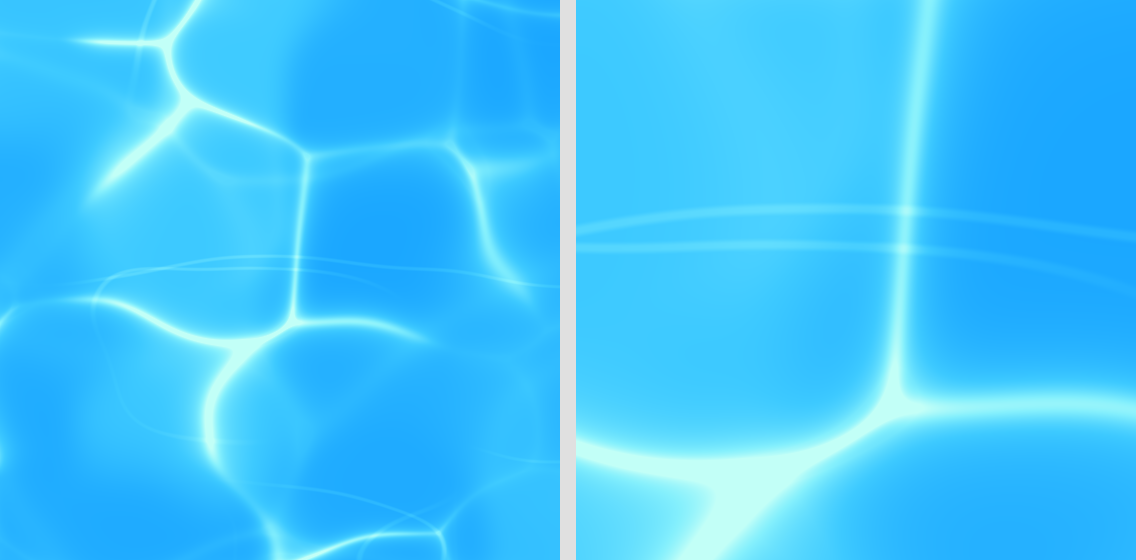
Left: the whole. Right: its middle third, enlarged.
Reproduce this texture procedurally as a Shadertoy shader.

```glsl
// Sunlit pool water: bright caustic ridges, soft glow and faint threads on blue.

const vec3 DEEP_BLUE = vec3(0.09, 0.64, 1.00);
const vec3 SKY_BLUE  = vec3(0.24, 0.79, 1.00);
const vec3 PALE_CYAN = vec3(0.52, 0.94, 0.99);
const vec3 GLINT     = vec3(0.76, 1.00, 0.97);

// Sine-free hash: 2D cell to three values in 0..1
vec3 hash3(vec2 cell) {
    vec3 q = fract(cell.xyx * vec3(0.1031, 0.1030, 0.0973));
    q += dot(q, q.yxz + 33.33);
    return fract((q.xxy + q.yzz) * q.zyx);
}

// Smooth value noise, two independent channels
vec2 noise2(vec2 p) {
    vec2 cell = floor(p);
    vec2 f = fract(p);
    f = f * f * f * (f * (f * 6.0 - 15.0) + 10.0);
    vec2 low  = mix(hash3(cell).xy, hash3(cell + vec2(1, 0)).xy, f.x);
    vec2 high = mix(hash3(cell + vec2(0, 1)).xy, hash3(cell + vec2(1, 1)).xy, f.x);
    return mix(low, high, f.y);
}

vec2 warp(vec2 p, float frequency, float amount) {
    return p + amount * (noise2(p * frequency + 17.0) - 0.5);
}

// Soft Voronoi web: x = wide halo, y = narrow core, z = blended cell tone.
// Counting how many cells share a point gives smooth ridges that swell at joints.
vec3 causticWeb(vec2 p, float haloSharpness, float coreSharpness) {
    vec2 sharpness = vec2(haloSharpness, coreSharpness);
    vec2 home = floor(p);
    vec2 sum = vec2(0.0);
    vec2 sumSquares = vec2(0.0);
    float toneSum = 0.0;
    for (int y = -2; y <= 2; y++) {
        for (int x = -2; x <= 2; x++) {
            vec2 cell = home + vec2(x, y);
            vec3 random = hash3(cell);
            vec2 toSeed = cell + 0.1 + 0.8 * random.xy - p;
            vec2 weight = exp(-sharpness * (dot(toSeed, toSeed) - 0.25));
            sum += weight;
            sumSquares += weight * weight;
            toneSum += weight.x * random.z;
        }
    }
    vec2 ridge = sum * sum / sumSquares - 1.0;
    return vec3(min(ridge, 1.7), toneSum / sum.x);
}

// Thin line along one level of the noise field, with even width
float thread(vec2 p, float level, float width) {
    const float STEP = 0.01;
    float here = noise2(p).x;
    vec2 slope = vec2(noise2(p + vec2(STEP, 0)).x, noise2(p + vec2(0, STEP)).x) - here;
    float distanceToLine = abs(here - level) / max(length(slope) / STEP, 0.3);
    return 1.0 - smoothstep(0.15 * width, width, distanceToLine);
}

vec3 waterColor(float tone) {
    vec3 color = mix(DEEP_BLUE, SKY_BLUE, clamp(tone * 2.0, 0.0, 1.0));
    color = mix(color, PALE_CYAN, clamp(tone * 2.0 - 1.0, 0.0, 1.0));
    return mix(color, GLINT, clamp((tone - 1.0) / 0.35, 0.0, 1.0));
}

void mainImage(out vec4 fragColor, in vec2 fragCoord) {
    vec2 uv = fragCoord / min(iResolution.x, iResolution.y);

    // Broad patches of light
    float patches = smoothstep(0.35, 0.85, noise2(warp(uv * 3.0, 1.6, 0.5) + 41.0).x);
    float tone = 0.02 + 0.36 * patches;

    // Main caustic web, fading in and out along its ridges
    vec2 webPoint = warp(uv * vec2(2.3, 2.9) + vec2(5.0, 8.0), 1.5, 0.4);
    vec3 web = causticWeb(webPoint, 9.0, 32.0);
    float strength = smoothstep(0.40, 0.75, noise2(uv * 3.4 + 73.0).y);
    tone += 0.14 * web.z + web.x * (0.06 + 0.30 * strength);
    tone += web.y * (0.04 + 0.62 * strength);

    // Blurred second web, as from a deeper layer
    vec2 ghostPoint = warp(uv * vec2(2.0, 2.5) + vec2(29.0, 53.0), 1.4, 0.45);
    tone += 0.11 * causticWeb(ghostPoint, 12.0, 24.0).x;

    // Faint crossing threads
    for (int i = 0; i < 3; i++) {
        float layer = float(i);
        vec2 p = warp(uv * vec2(1.9, 2.8) + 31.0 * (layer + 1.0), 1.8, 0.25);
        float fade = smoothstep(0.25, 0.65, noise2(uv * 3.0 + 97.0 + 13.0 * layer).x);
        tone += 0.17 * fade * thread(p, 0.42 + 0.08 * layer, 0.014);
    }

    fragColor = vec4(waterColor(tone), 1.0);
}
```
